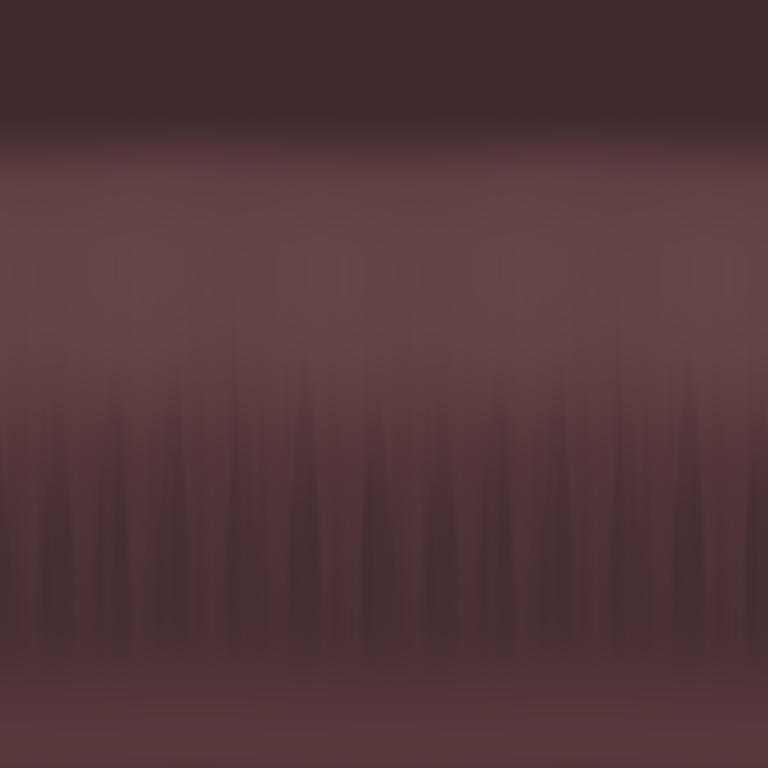
A Shadertoy shader for this background:

```glsl
// Dusky plum curtain: a soft horizontal sheen over tapered vertical folds.

float hash(float n) {
    return fract(sin(n * 127.1 + 3.7) * 437.58);
}

// Brightness down the canvas; t is 0 at the top and 1 at the bottom.
float sheen(float t) {
    float v = 0.252;
    v += 0.123 * smoothstep(0.14, 0.25, t);
    v += 0.020 * smoothstep(0.25, 0.34, t);
    v -= 0.092 * smoothstep(0.36, 0.70, t);
    v -= 0.012 * smoothstep(0.68, 0.80, t);
    v += 0.046 * smoothstep(0.82, 0.97, t);
    return v - 0.015 * smoothstep(0.985, 1.0, t);
}

// One row of jittered folds, narrow at the tip and wider below,
// repeating twice across the canvas.
float folds(float x, float t, float count, float seed) {
    float shade = 0.0;
    float cell = floor(x * count);
    for (float i = -1.0; i <= 1.0; i++) {
        float id = mod(cell + i, count * 0.5) + seed;
        float center = (cell + i + 0.5 + 0.25 * (hash(id) - 0.5)) / count;
        float tip = 0.34 + 0.14 * hash(id + 17.0);
        float growth = smoothstep(tip, 0.76, t);
        float halfWidth = mix(0.04, 0.24, growth) / count;
        float d = abs(x - center) - halfWidth;
        float body = 1.0 - smoothstep(-0.05 / count, 0.07 / count, d);
        float strength = 0.55 + 0.45 * hash(id + 31.0);
        shade += body * strength * smoothstep(tip, tip + 0.2, t);
    }
    return shade * (1.0 - smoothstep(0.72, 0.91, t));
}

void mainImage(out vec4 fragColor, in vec2 fragCoord) {
    vec2 uv = fragCoord / iResolution.xy;
    float t = 1.0 - uv.y;
    float wave = 6.2832 * uv.x;

    // Sheen with a slightly uneven upper edge
    float light = sheen(t - 0.004 * cos(wave * 2.0));

    // Broad pale panels in the bright band
    float band = smoothstep(0.18, 0.32, t) * (1.0 - smoothstep(0.42, 0.62, t));
    light += 0.007 * band * cos(wave * 4.0 - 4.3);

    // Large folds, then finer creases
    light -= 0.023 * folds(uv.x - 0.026, t, 12.0, 2.0);
    light -= 0.008 * folds(uv.x, t, 28.0, 53.0);

    // Faint fabric streaks from layered sines
    float streaks = sin(wave * 22.0 + 1.2) + 0.6 * sin(wave * 46.0 + 2.0 * sin(wave * 6.0));
    light += 0.0022 * streaks * smoothstep(0.16, 0.5, t) * (1.0 - smoothstep(0.8, 0.93, t));

    // Plum tint, a little greyer where the cloth is bright
    vec3 tint = mix(vec3(1.0, 0.675, 0.70), vec3(1.0, 0.70, 0.715), band);
    fragColor = vec4(light * tint, 1.0);
}
```
